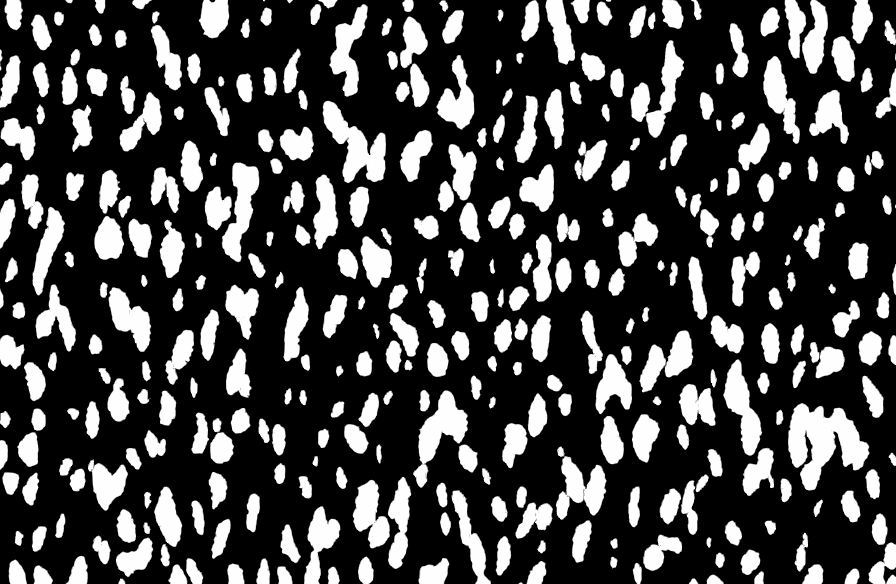
Give the GLSL for this texture, as a WebGL 2 fragment shader.

```glsl
#version 300 es
precision highp float;
// White upright grains on black: one tilted ellipse per jittered cell,
// summed as soft bumps so that close grains fuse into crooked chains.
// Noise bends the plane and roughens the outlines before a sharp threshold.

uniform vec2 u_resolution;
out vec4 fragColor;

float hash(vec2 p) {
    return fract(sin(dot(p, vec2(127.1, 311.7))) * 43758.5453);
}

float valueNoise(vec2 p) {
    vec2 cell = floor(p), f = fract(p);
    f = f * f * (3.0 - 2.0 * f);
    float low = mix(hash(cell), hash(cell + vec2(1, 0)), f.x);
    float high = mix(hash(cell + vec2(0, 1)), hash(cell + vec2(1, 1)), f.x);
    return mix(low, high, f.y);
}

// Sum of the bumps of all grains near p
float grainField(vec2 p) {
    vec2 cellSize = vec2(0.046, 0.066);
    vec2 home = floor(p / cellSize);
    float sum = 0.0;
    for (int j = -2; j <= 2; j++) {
        for (int i = -1; i <= 1; i++) {
            vec2 cell = home + vec2(i, j);
            vec2 jitter = vec2(hash(cell + 3.7), hash(cell + 19.3));
            vec2 d = p - (cell + jitter) * cellSize;

            // Size, stretch and lean of this grain
            float halfWidth = mix(0.005, 0.017, hash(cell + 41.9));
            float halfHeight = halfWidth * mix(1.4, 2.8, hash(cell + 67.1));
            float lean = mix(-0.22, 0.26, hash(cell + 83.5));
            d.x -= lean * d.y;
            d /= vec2(halfWidth, halfHeight);
            sum += exp(-2.5 * dot(d, d));
        }
    }
    return sum;
}

void main() {
    vec2 p = gl_FragCoord.xy / u_resolution.y;

    // Broad bends, then fine ragged outlines
    vec2 q = p;
    q.x += 0.014 * (valueNoise(p * vec2(30.0, 26.0)) - 0.5);
    q.x += 0.004 * (valueNoise(p * 170.0 + 7.0) - 0.5);
    q.y += 0.006 * (valueNoise(p * 110.0 + 31.0) - 0.5);

    // Threshold at the ellipse outline, smoothed over about one pixel
    float field = grainField(q) - exp(-2.5);
    float slope = max(length(vec2(dFdx(field), dFdy(field))), 1e-5);
    float white = clamp(0.5 + field / (1.2 * slope), 0.0, 1.0);
    fragColor = vec4(vec3(0.995 * white), 1.0);
}
```
